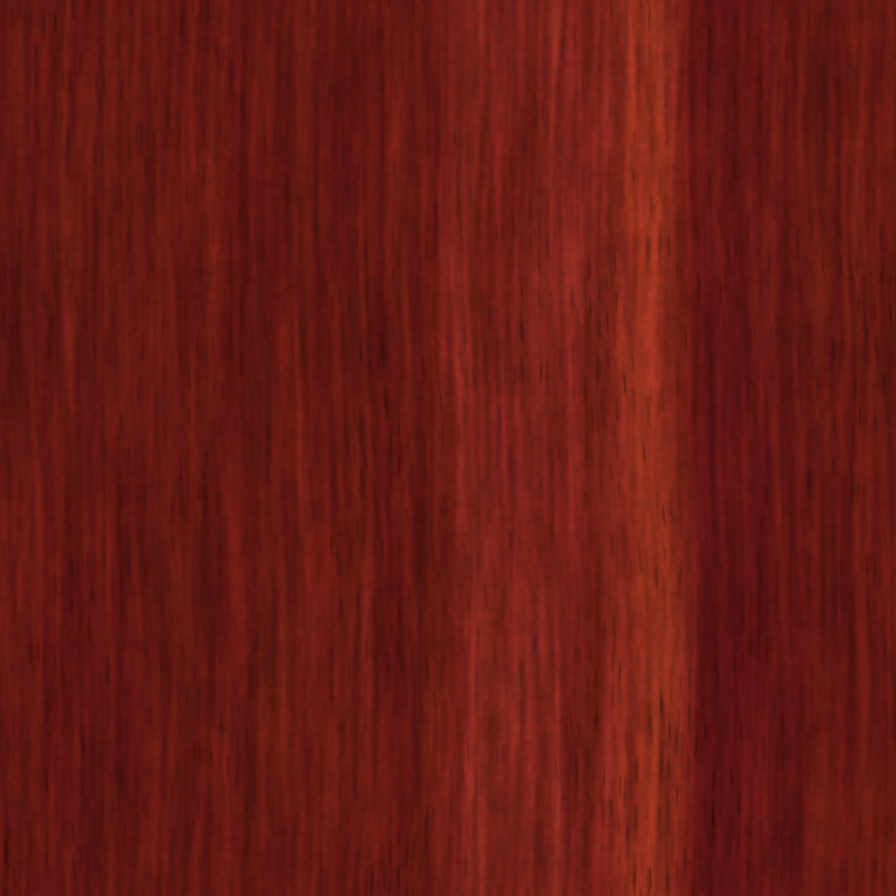
A Shadertoy shader for this texture:

```glsl
float hash(vec2 cell, float seed) {
    vec3 p = fract((cell.xyx + seed * 17.3) * vec3(0.1031, 0.1030, 0.0973));
    p += dot(p, p.yzx + 33.33);
    return fract((p.x + p.y) * p.z);
}

float cornerSlope(vec2 cell, vec2 offset, vec2 repeats, float seed) {
    float angle = 6.2832 * hash(mod(cell, repeats), seed);
    return dot(vec2(cos(angle), sin(angle)), offset);
}

// Gradient noise that wraps after a whole number of repeats
float noise(vec2 uv, vec2 repeats, float seed) {
    vec2 p = uv * repeats;
    vec2 i = floor(p), f = p - i;
    vec2 s = f * f * f * (f * (f * 6.0 - 15.0) + 10.0);
    vec2 e = vec2(1.0, 0.0);
    float low = mix(cornerSlope(i, f, repeats, seed),
                    cornerSlope(i + e.xy, f - e.xy, repeats, seed), s.x);
    float high = mix(cornerSlope(i + e.yx, f - e.yx, repeats, seed),
                     cornerSlope(i + e.xx, f - e.xx, repeats, seed), s.x);
    return mix(low, high, s.y);
}

// Short, soft, slightly tilted dashes, one candidate per staggered cell
float pores(vec2 uv, vec2 repeats, float seed) {
    vec2 p = uv * repeats;
    float column = mod(floor(p.x), repeats.x);
    p.y += repeats.y * hash(vec2(column, 3.0), seed);
    vec2 cell = mod(floor(p), repeats);
    vec2 f = fract(p) - 0.5;
    float shift = 0.2 * hash(cell, seed + 1.0) - 0.1;
    float tilt = 0.5 * hash(cell, seed + 2.0) - 0.15;
    float across = abs(f.x - shift + tilt * f.y);
    float dash = (1.0 - smoothstep(0.0, 0.28, across))
               * (1.0 - smoothstep(0.05, 0.48, abs(f.y)));
    return dash * smoothstep(0.45, 1.0, hash(cell, seed + 3.0));
}

// Soft-edged vertical band
float band(float x, float left, float leftSoft, float right, float rightSoft) {
    return smoothstep(left - leftSoft, left + leftSoft, x)
         * (1.0 - smoothstep(right - rightSoft, right + rightSoft, x));
}

vec3 woodColour(float tone) {
    vec3 c = mix(vec3(0.34, 0.075, 0.066), vec3(0.40, 0.10, 0.07), clamp(tone * 3.0, 0.0, 1.0));
    c = mix(c, vec3(0.47, 0.13, 0.105), clamp(tone * 3.0 - 1.0, 0.0, 1.0));
    return mix(c, vec3(0.57, 0.18, 0.13), clamp(tone * 3.0 - 2.0, 0.0, 1.0));
}

void mainImage(out vec4 fragColor, in vec2 fragCoord) {
    vec2 uv = fragCoord / iResolution.xy;

    // Gentle bending of the fibres
    vec2 grain = uv;
    grain.x += 0.010 * noise(uv, vec2(3.0, 2.0), 1.0)
             + 0.004 * noise(uv, vec2(9.0, 5.0), 2.0);
    float x = fract(grain.x);

    // Broad figure: warm middle, glowing stripe, crimson shadow beside it
    float warm = band(x, 0.49, 0.035, 0.765, 0.016);
    float glow = band(x, 0.69, 0.03, 0.758, 0.024);
    float crimson = band(x, 0.775, 0.015, 0.88, 0.08);
    float edgeLine = band(x, 0.652, 0.006, 0.668, 0.01);

    // Streaks from wide to fine, the long ones run the full height
    float wide = noise(grain, vec2(13.0, 1.0), 3.0);
    float streak = noise(grain, vec2(38.0, 2.0), 4.0);
    float thin = noise(grain, vec2(85.0, 4.0), 5.0);
    float fibre = noise(grain, vec2(150.0, 9.0), 6.0);
    float fleck = noise(grain, vec2(125.0, 34.0), 12.0);
    float mottle = noise(grain, vec2(26.0, 14.0), 7.0);
    float speckle = noise(uv, vec2(150.0, 120.0), 8.0);

    float tone = 0.24 + 0.41 * warm + 0.23 * glow - 0.05 * crimson - 0.18 * edgeLine;
    tone += 0.24 * wide + 0.28 * streak + 0.26 * thin + 0.14 * mottle;
    vec3 colour = woodColour(tone);

    // Orange and crimson tints
    colour += glow * vec3(0.025, 0.014, -0.012);
    colour += crimson * vec3(0.004, -0.007, 0.010);
    colour += vec3(0.012, -0.009, 0.004) * noise(grain, vec2(29.0, 2.0), 9.0);

    // Fine fibres and dark pores
    float pore = pores(grain, vec2(105.0, 24.0), 10.0)
               + 0.8 * pores(grain, vec2(71.0, 17.0), 20.0);
    float poreShare = 0.5 + 0.45 * glow + 0.9 * noise(grain, vec2(8.0, 4.0), 11.0);
    colour *= 1.0 + 0.12 * thin + 0.15 * fibre + 0.12 * fleck + 0.09 * speckle;
    colour *= 1.0 - 0.30 * clamp(pore * poreShare, 0.0, 1.0);

    fragColor = vec4(colour, 1.0);
}
```
